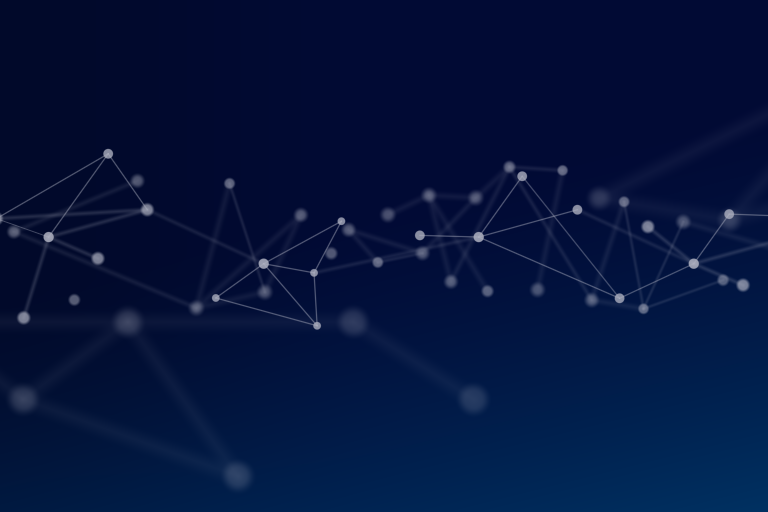
This background is drawn by a Shadertoy shader. Its source:

```glsl
const vec3 INK = vec3(0.69, 0.70, 0.76);
const float PI = 3.14159;

float hash(float n) {
    return fract(sin(n * 127.1) * 43758.5453);
}

float coverage(float dist, float size, float blur) {
    float edge = max(blur, 0.75 / iResolution.y);
    return 1.0 - smoothstep(size - edge, size + edge, dist);
}

void drawLink(inout vec3 color, vec2 p, vec2 a, vec2 b, float blur, float opacity) {
    vec2 ab = b - a;
    float dist = length(p - a - ab * clamp(dot(p - a, ab) / dot(ab, ab), 0.0, 1.0));
    color = mix(color, INK, opacity * coverage(dist, 0.0008 + 0.6 * blur, blur));
}

void drawNode(inout vec3 color, vec2 p, vec2 centre, float radius, float blur, float opacity) {
    color = mix(color, INK, opacity * coverage(length(p - centre), radius, blur));
}

// Large zigzag that lies low on the left and climbs on the right
vec2 farNode(float i) {
    float x = 0.045 + 0.2 * i + 0.005 * i * i;
    float zigzag = 0.258 - 0.113 * cos(PI * i) + 0.075 * cos(0.5 * PI * i);
    return vec2(x, zigzag + 0.5 * smoothstep(0.95, 1.4, x));
}

void drawFar(inout vec3 color, vec2 p) {
    for (float i = -1.0; i < 8.0; i++) {
        vec2 a = farNode(i);
        for (float k = 1.0; k < 3.0; k++) {
            vec2 b = farNode(i + k);
            // Leave gaps after the lowest node and in the middle
            float keep = step(0.0, (a.x - 1.0) * (b.x - 1.0)) * step(0.5, abs(i - 2.0));
            drawLink(color, p, a, b, 0.017, 0.07 * keep);
        }
        drawNode(color, p, a, mix(0.026, 0.018, step(1.0, a.x)), 0.011, 0.17);
    }
}

// Two wavy rows, taken in turn and crowded towards the middle
vec2 bandNode(float i) {
    float u = (i - 13.0 + 0.8 * hash(i + 9.0)) / 13.0;
    float x = 0.87 + 0.85 * u * mix(0.55, 1.0, u * u);
    float upper = 0.60 + 0.05 * cos((x - 0.3) * 8.7);
    float lower = 0.455 + 0.04 * cos((x - 0.75) * 7.0);
    float jitter = 0.06 * (hash(i * 1.7 + 31.0) - 0.5);
    return vec2(x, mix(upper, lower, mod(i, 2.0)) + jitter);
}

void drawBand(inout vec3 color, vec2 p) {
    for (float i = 0.0; i < 27.0; i++) {
        vec2 a = bandNode(i);
        float blur = mix(0.0025, 0.007, hash(i + 57.0));
        for (float k = 1.0; k < 4.0; k++) {
            float keep = step(hash(i * 3.1 + k * 7.3), 0.45);
            drawLink(color, p, a, bandNode(i + k), blur, keep * mix(0.18, 0.09, blur / 0.007));
        }
        drawNode(color, p, a, 0.008 + 0.6 * blur, blur, 0.62 - 38.0 * blur);
    }
}

// Evenly spaced hubs, each with three forward spokes and one turning backwards
vec2 hubNode(float i) {
    return vec2(0.095 + 0.42 * i, 0.511 + 0.026 * cos(PI * i));
}

// Cycle weights: x peaks on the second hub, y on the third, z on the outer ones
vec3 hubCycle(float i) {
    return max(vec3(sin(0.5 * PI * i), -cos(0.5 * PI * i), -sin(0.5 * PI * i)), 0.0);
}

vec2 spokeTip(float i, float k) {
    vec3 w = hubCycle(i);
    float angle = 0.95 - 0.68 * k - 0.45 * w.x;
    float reach = 0.20 - 0.027 * i;
    if (k > 0.5) reach = 0.20 - 0.10 * w.x + 0.13 * w.z;
    if (k > 1.5) reach = 0.105 + 0.055 * w.x + 0.195 * w.y;
    if (k > 2.5) {
        angle = -1.87 - 0.65 * i;
        reach = 0.165 - 0.05 * min(i, 1.0);
    }
    return hubNode(i) + reach * vec2(cos(angle), sin(angle));
}

void drawHubs(inout vec3 color, vec2 p) {
    for (float i = -1.0; i < 4.0; i++) {
        vec2 hub = hubNode(i);
        vec3 w = hubCycle(i);
        vec2 arrival = spokeTip(i - 1.0, 1.0);
        float first = step(i, 0.5);
        drawLink(color, p, arrival, hub, 0.004 * (1.0 - first), mix(0.13, 0.42, first));
        drawLink(color, p, spokeTip(i, 2.0), hubNode(i + 1.0), 0.0006, 0.45 * w.y);
        drawLink(color, p, spokeTip(i, 0.0), spokeTip(i, 2.0), 0.0006, 0.40 * w.y);

        for (float k = 0.0; k < 4.0; k++) {
            vec2 tip = spokeTip(i, k);
            float soft = step(0.5, k) * (1.0 - w.x) * (1.0 - w.y);
            float blur = 0.0006 + 0.0034 * soft;
            float opacity = mix(0.48, 0.20, soft);
            float closed = step(k, 2.5) * max(w.x, step(k, 0.5) * (1.0 - w.y));
            drawLink(color, p, hub, tip, blur, opacity);
            drawLink(color, p, tip, spokeTip(i, k + 1.0), blur, opacity * closed);
            drawLink(color, p, arrival, tip, blur, opacity * first * step(k, 1.5));
            drawNode(color, p, tip, 0.0095 - 0.002 * w.x + 0.002 * soft, blur, 0.78 - 0.1 * soft);
        }
        drawNode(color, p, hub, 0.0100, 0.0008, 0.85);
    }
}

void mainImage(out vec4 fragColor, in vec2 fragCoord) {
    vec2 p = fragCoord / iResolution.y;

    // Night blue, brightening towards the lower right
    vec3 color = mix(vec3(0.003, 0.036, 0.165), vec3(0.004, 0.038, 0.205), smoothstep(0.0, 0.8, p.x));
    float glow = clamp((0.6 - p.y + 0.25 * (p.x - 0.75)) / 0.78, 0.0, 1.0);
    color = mix(color, vec3(0.0, 0.19, 0.38), pow(glow, 1.4));

    // Far and blurred first, near and sharp last
    drawFar(color, p);
    drawBand(color, p);
    drawHubs(color, p);

    fragColor = vec4(color, 1.0);
}
```
